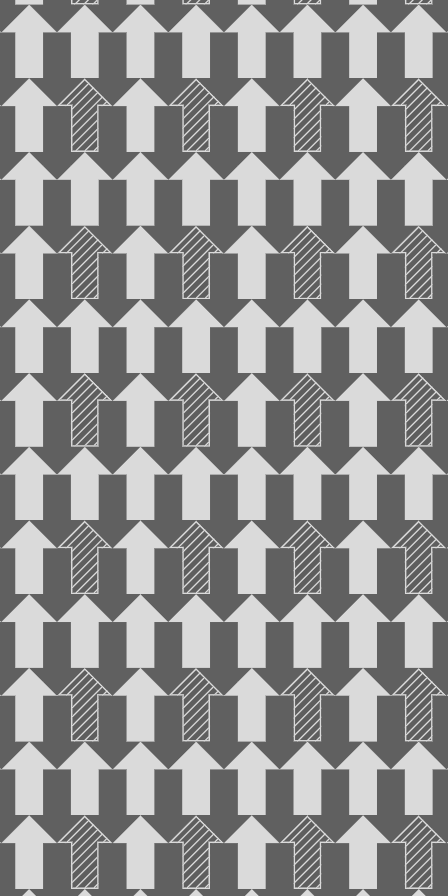
Write a WebGL 2 fragment shader that draws this pattern.

```glsl
#version 300 es
precision highp float;
// Interlocking up and down arrows in two greys, with every fourth light arrow hatched.

uniform vec2 u_resolution;
out vec4 fragColor;

const float ROW_HEIGHT = 1.3243; // in column widths

// Signed distance to an upward arrow; p.x from its axis, p.y down from its tip
float arrowDistance(vec2 p) {
  float x = abs(p.x);
  float head = max((x - p.y) * 0.7071, p.y - 0.5);
  float shaft = max(x - 0.25, max(0.25 - p.y, p.y - ROW_HEIGHT));
  return min(head, shaft);
}

// Antialiased coverage of a signed distance
float coverage(float d, float pixel) {
  return clamp(0.5 - d / pixel, 0.0, 1.0);
}

void main() {
  // Column widths are the unit of length
  float columns = 8.05;
  float pixel = columns / u_resolution.x;
  vec2 grid = gl_FragCoord.xy * pixel / vec2(1.0, ROW_HEIGHT) - vec2(0.024, 0.095);
  vec2 cell = floor(grid);
  vec2 local = grid - cell;
  vec2 p = vec2(local.x - 0.5, (1.0 - local.y) * ROW_HEIGHT);

  float d = arrowDistance(p);
  float inside = coverage(d, pixel);
  vec3 dark = vec3(0.378);
  vec3 light = vec3(0.853);
  vec3 fill = light;

  // Odd columns of even rows carry an outline and diagonal hatching
  if (mod(cell.x, 2.0) == 1.0 && mod(cell.y, 2.0) == 0.0) {
    float spacing = 0.163;
    float stripe = abs(fract((p.x + p.y) / spacing + 0.5) - 0.5) * spacing * 0.7071;
    float hatch = coverage(stripe - 0.012, pixel);
    float outline = coverage(abs(d + 0.014) - 0.014, pixel);
    fill = mix(vec3(0.368), light, max(hatch, outline));
  }

  fragColor = vec4(mix(dark, fill, inside), 1.0);
}
```
